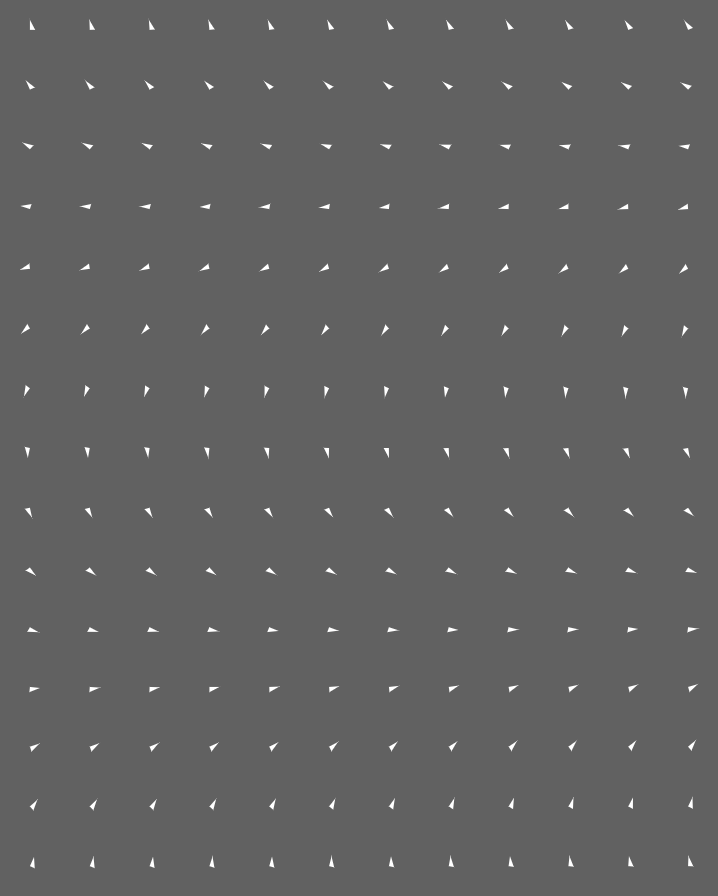
This pattern is drawn by a Shadertoy shader. Its source:

```glsl
const vec2 GRID = vec2(12.0, 15.0);

// Right triangle with its corner at the origin and legs along +x and +y
float rightTriangle(vec2 p, vec2 legs) {
    float hypotenuse = (dot(p, 1.0 / legs) - 1.0) / length(1.0 / legs);
    return max(max(-p.x, -p.y), hypotenuse);
}

void mainImage(out vec4 fragColor, in vec2 fragCoord) {
    vec2 gridPos = fragCoord / iResolution.xy * GRID;
    vec2 cell = floor(gridPos);
    vec2 local = fract(gridPos) - 0.5;
    float pixel = GRID.y / iResolution.y;

    // One full turn over all cells, in reading order from the top left
    float index = (GRID.y - 1.0 - cell.y) * GRID.x + cell.x;
    float angle = radians(90.0 + 360.0 * index / (GRID.x * GRID.y));
    vec2 heading = vec2(cos(angle), sin(angle));
    vec2 side = vec2(heading.y, -heading.x);

    // Pointer pivoting on the cell centre
    vec2 pointerPos = vec2(dot(local, heading), dot(local, side));
    float dist = rightTriangle(pointerPos, vec2(0.168, 0.088));
    float coverage = clamp(0.5 - dist / pixel, 0.0, 1.0);

    fragColor = vec4(mix(vec3(0.38), vec3(1.0), coverage), 1.0);
}
```
